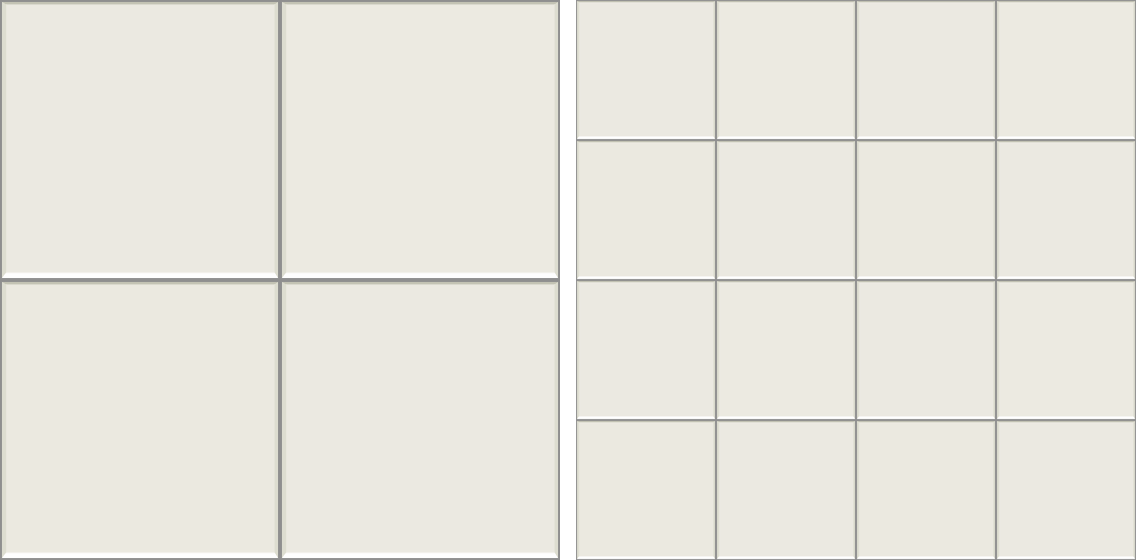
Left: one tile. Right: repeated 2 by 2.
Write a Shadertoy shader that draws this pattern.

```glsl
float hash(vec2 p) {
    return fract(sin(dot(p, vec2(127.1, 311.7))) * 43758.5453);
}

// Antialiased step: 0 below zero, 1 above, d in canvas units
float edge(float d, float pixel) {
    return clamp(d / pixel + 0.5, 0.0, 1.0);
}

void mainImage(out vec4 fragColor, in vec2 fragCoord) {
    vec2 uv = fragCoord / iResolution.xy;
    float pixel = 1.0 / min(iResolution.x, iResolution.y);

    // Two by two tiles, each half a canvas wide
    vec2 tile = mod(floor(uv * 2.0), 2.0);
    vec2 local = fract(uv * 2.0) * 0.5;

    // Distances inward from the grout
    vec2 low = local - 0.0035;
    vec2 high = 0.4965 - local;

    // Depth into each bevel, 1 at its inner rim
    float sideDepth = min(low.x / 0.0076, high.x / 0.0062);
    float bottomDepth = low.y / 0.0102;
    float topDepth = high.y / 0.0044;

    // Glazed face with a faint tone shift per tile
    vec3 face = vec3(0.924, 0.916, 0.882) + 0.004 * (hash(tile) - 0.5);

    // Mitred bevels: dull sides, bright bottom, shaded top
    vec3 bevel = vec3(0.868, 0.866, 0.815);
    vec3 shine = mix(vec3(0.995), face, 0.5 * smoothstep(0.7, 1.0, bottomDepth));
    bevel = mix(bevel, shine, edge((sideDepth - bottomDepth) * 0.006, pixel));
    bevel = mix(bevel, vec3(0.765, 0.765, 0.705), edge((sideDepth - topDepth) * 0.004, pixel));

    float rim = min(min(low.x - 0.0076, high.x - 0.0062),
                    min(low.y - 0.0102, high.y - 0.0044));
    vec3 color = mix(bevel, face, edge(rim, pixel));

    // Grout lines
    float inside = min(min(low.x, high.x), min(low.y, high.y));
    color = mix(vec3(0.56), color, edge(inside, pixel));

    fragColor = vec4(color, 1.0);
}
```
